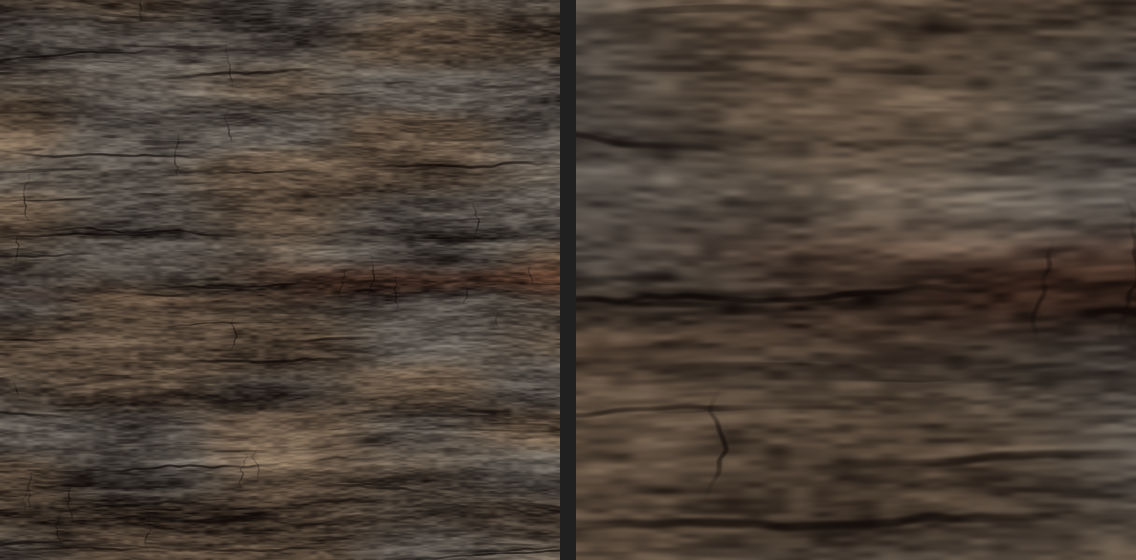
Left, the full canvas; right, a detail of the centre.
Write a Shadertoy shader that draws this texture.

```glsl
// Dark weathered wood with horizontal grain: stretched noise layers make the
// fibres, soft bands shade the boards, and scattered tapered strokes make
// the long splits and the short cross checks. A faint rust stain lies mid-way.

const vec3 DARK_WOOD = vec3(0.18, 0.15, 0.13);
const vec3 PALE_WOOD = vec3(0.48, 0.43, 0.38);
const vec3 RUST_TINT = vec3(1.14, 0.88, 0.76);
const vec3 WARM_TINT = vec3(1.05, 0.99, 0.91);
const vec3 GREY_TINT = vec3(0.96, 1.01, 1.06);

float hash(vec2 p) {
    vec3 q = fract(p.xyx * vec3(0.1031, 0.1030, 0.0973));
    q += dot(q, q.yzx + 33.33);
    return fract((q.x + q.y) * q.z);
}

// Value noise centred on zero, range -0.5 to 0.5
float noise(vec2 p) {
    vec2 cell = floor(p), f = fract(p);
    f = f * f * (3.0 - 2.0 * f);
    float low = mix(hash(cell), hash(cell + vec2(1, 0)), f.x);
    float high = mix(hash(cell + vec2(0, 1)), hash(cell + vec2(1, 1)), f.x);
    return mix(low, high, f.y) - 0.5;
}

float band(float y, float centre, float width) {
    float d = (y - centre) / width;
    return exp(-d * d);
}

// Broad light and dark boards across the height
float boardShade(vec2 p) {
    float y = p.y + 0.02 * noise(p * vec2(5.0, 9.0));
    float light = 0.07 * band(y, 0.835, 0.03) + 0.055 * band(y, 0.72, 0.035)
                + 0.03 * band(y, 0.62, 0.02) + 0.05 * band(y, 0.22, 0.03)
                + 0.07 * band(y, 0.175, 0.018);
    float dark = 0.05 * band(y, 0.95, 0.04) + 0.08 * band(y, 0.585, 0.012)
               + 0.03 * band(y, 0.49, 0.03) + 0.05 * band(y, 0.29, 0.03)
               + 0.03 * band(y, 0.08, 0.05);
    float patchy = 1.0 + 1.3 * noise(p * vec2(6.0, 14.0) + 40.0);
    return (light - dark) * patchy;
}

// Fibres from wide streaks down to fine hairs
float fibreShade(vec2 p) {
    float shade = 0.14 * noise(p * vec2(4.0, 16.0) + 7.0);
    shade += 0.11 * noise(p * vec2(5.0, 48.0) + 19.0);
    shade += 0.11 * noise(p * vec2(9.0, 95.0) + 31.0);
    shade += 0.13 * noise(p * vec2(26.0, 190.0) + 53.0);
    shade += 0.12 * noise(p * vec2(75.0, 330.0) + 71.0);
    return shade;
}

// Tapered stroke along x: 1 at its core, 0 outside
float stroke(vec2 d, float halfLength, float width) {
    float taper = 1.0 - smoothstep(0.2, 1.0, abs(d.x) / halfLength);
    return taper * (1.0 - smoothstep(0.25 * width, width + 0.0012, abs(d.y)));
}

// Long, slightly slanted splits that follow the grain
float splits(vec2 p) {
    float depth = 0.0;
    for (int i = 0; i < 42; i++) {
        float id = float(i);
        vec2 d = p - vec2(hash(vec2(id, 3.0)), hash(vec2(id, 8.0)));
        d.y -= d.x * 0.11 * (hash(vec2(id, 15.0)) - 0.35);
        d.y += 0.009 * noise(vec2(p.x * 13.0, id)) + 0.003 * noise(vec2(p.x * 50.0, id));
        float size = hash(vec2(id, 21.0));
        float halfLength = mix(0.05, 0.28, size * size);
        float width = mix(0.0012, 0.0032, hash(vec2(id, 27.0)));
        depth = max(depth, stroke(d, halfLength, width) * mix(0.45, 1.0, size));
    }
    return depth;
}

// Short crooked checks that run across the grain
float crossChecks(vec2 p) {
    float depth = 0.0;
    for (int i = 0; i < 22; i++) {
        float id = float(i);
        vec2 d = p - vec2(hash(vec2(id, 44.0)), hash(vec2(id, 49.0)));
        d.x += 0.014 * noise(vec2(p.y * 38.0, id)) + 0.006 * noise(vec2(p.y * 130.0, id));
        float halfLength = mix(0.015, 0.055, hash(vec2(id, 55.0)));
        float broken = 0.65 + 0.7 * noise(vec2(id, p.y * 90.0));
        depth = max(depth, stroke(d.yx, halfLength, 0.0014) * broken);
    }
    return depth;
}

// Fine dark dashes sprinkled through the fibres
float dashes(vec2 p) {
    float pores = smoothstep(0.2, 0.42, noise(p * vec2(15.0, 150.0) + 90.0));
    return pores * smoothstep(-0.2, 0.3, noise(p * vec2(4.0, 18.0) + 60.0));
}

void mainImage(out vec4 fragColor, in vec2 fragCoord) {
    vec2 p = fragCoord / iResolution.y;

    // Bend the grain gently
    vec2 g = p;
    g.y += 0.022 * noise(p * vec2(2.5, 6.0)) + 0.006 * noise(p * vec2(9.0, 22.0));

    float tone = 0.268 + boardShade(p) + fibreShade(g);
    tone *= 1.0 - 0.33 * dashes(g);
    tone *= 1.0 - 0.62 * splits(p);
    tone *= 1.0 - 0.5 * crossChecks(p);

    vec3 wood = mix(DARK_WOOD, PALE_WOOD, max((tone - 0.15) / 0.28, -0.36));

    // Drift between warm and grey wood, then add the rust stain
    float warmth = smoothstep(-0.3, 0.3, noise(g * vec2(4.0, 13.0) + 12.0));
    wood *= mix(GREY_TINT, WARM_TINT, warmth);
    float rust = band(g.y, 0.5, 0.028) * smoothstep(-0.25, 0.3, noise(g * vec2(6.0, 20.0) + 25.0));
    wood *= mix(vec3(1.0), RUST_TINT, rust);

    fragColor = vec4(wood, 1.0);
}
```
